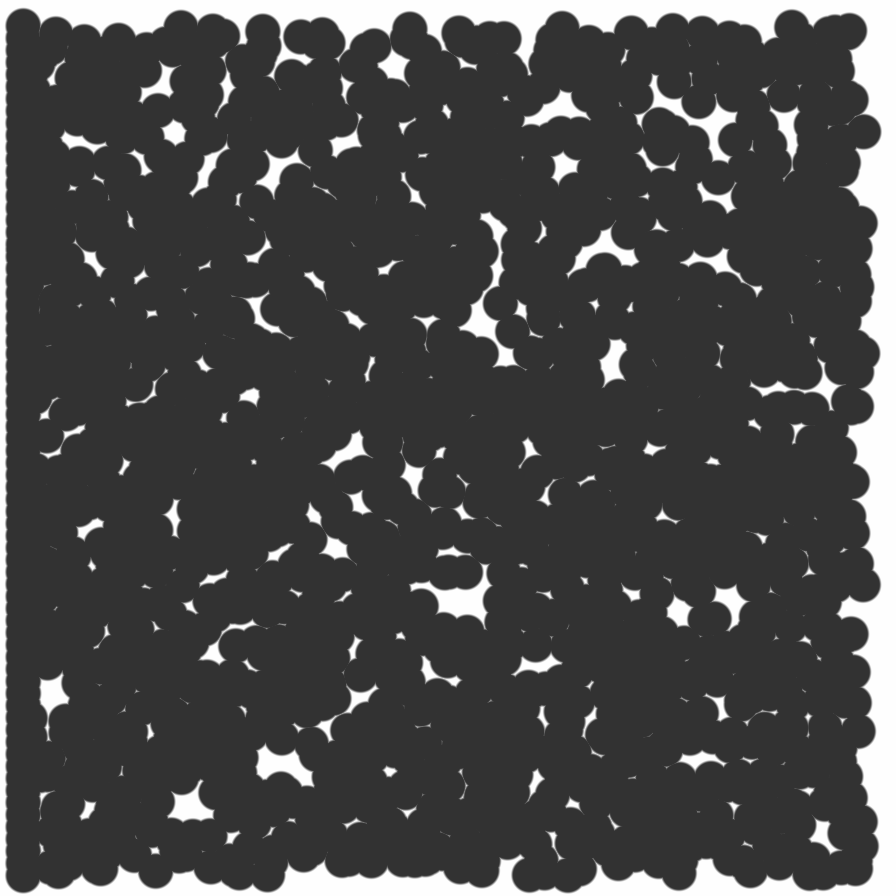
Give the GLSL for this pattern, as a Shadertoy shader.

```glsl
const vec3 INK = vec3(0.198);
const vec3 PAPER = vec3(0.995);

const vec2 FIELD_MIN = vec2(0.026, 0.023);   // bounds of the disc centres
const vec2 FIELD_MAX = vec2(0.964, 0.971);
const float CELLS = 23.0;
const int CANDIDATES = 8;
const float DISC_RADIUS = 0.0195;
const float DENSITY = 0.455;                 // chance that a candidate is drawn
const float COLUMN_STEPS = 70.0;
const float SOFTNESS = 0.0018;

vec3 hash33(vec3 p) {
    p = fract(p * vec3(0.1031, 0.1030, 0.0973));
    p += dot(p, p.yxz + 33.33);
    return fract((p.xxy + p.yxx) * p.zyx);
}

// Distance to the nearest randomly scattered centre
float scatterDistance(vec2 p, vec2 lo, vec2 hi, float cells, float density) {
    vec2 cellSize = (hi - lo) / cells;
    vec2 home = floor((p - lo) / cellSize);
    float nearest = 1.0;
    for (int y = -1; y <= 1; y++)
    for (int x = -1; x <= 1; x++) {
        vec2 cell = home + vec2(x, y);
        if (any(lessThan(cell, vec2(0.0))) ||
            any(greaterThan(cell, vec2(cells - 0.5)))) continue;
        for (int i = 0; i < CANDIDATES; i++) {
            vec3 rnd = hash33(vec3(cell + 7.0, float(i) * 13.0 + 5.0));
            vec2 centre = lo + (cell + rnd.xy) * cellSize;
            if (rnd.z < density) nearest = min(nearest, distance(p, centre));
        }
    }
    return nearest;
}

// Distance to the nearest centre of an evenly spaced vertical row
float columnDistance(vec2 p, float x, float bottom, float top, float steps) {
    float spacing = (top - bottom) / steps;
    float index = clamp(round((p.y - bottom) / spacing), 0.0, steps);
    return distance(p, vec2(x, bottom + index * spacing));
}

void mainImage(out vec4 fragColor, in vec2 fragCoord) {
    vec2 uv = fragCoord / iResolution.xy;

    // Union of the scattered discs and the crowded left border
    float d = scatterDistance(uv, FIELD_MIN, FIELD_MAX, CELLS, DENSITY);
    d = min(d, columnDistance(uv, FIELD_MIN.x, FIELD_MIN.y, FIELD_MAX.y, COLUMN_STEPS));
    d -= DISC_RADIUS;

    // Soft edge, never thinner than a pixel
    float edge = max(SOFTNESS, 0.7 / iResolution.y);
    fragColor = vec4(mix(INK, PAPER, smoothstep(-edge, edge, d)), 1.0);
}
```
